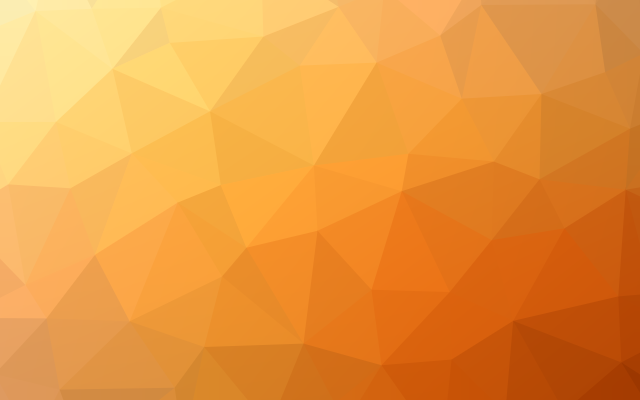
Give the GLSL for this background, as a WebGL 2 fragment shader.

```glsl
#version 300 es
precision highp float;
// Low-poly field of triangular facets, pale yellow at upper left to burnt orange at lower right.
uniform vec2 u_resolution;
out vec4 fragColor;

const float CELL = 0.185;               // lattice spacing, in canvas heights
const float TILT = 0.35;                // lattice rotation, in radians
const float JITTER = 0.64;              // vertex displacement, in cells
const float FLATNESS = 0.8;             // 1 = each facet has one flat colour
const vec2 ANCHOR = vec2(0.61, 0.527);  // lattice origin, in canvas heights

// Sine-free hash, two values in 0..1
vec2 hash2(vec2 p) {
    vec3 h = fract(p.xyx * vec3(0.1031, 0.1030, 0.0973));
    h += dot(h, h.yzx + 33.33);
    return fract((h.xx + h.yz) * h.zy);
}

mat2 rotation(float angle) {
    float c = cos(angle), s = sin(angle);
    return mat2(c, s, -s, c);
}

// Four evenly spaced colours, t in 0..1
vec3 ramp(vec3 a, vec3 b, vec3 c, vec3 d, float t) {
    float s = clamp(t, 0.0, 1.0) * 3.0;
    vec3 col = mix(a, b, min(s, 1.0));
    col = mix(col, c, clamp(s - 1.0, 0.0, 1.0));
    return mix(col, d, clamp(s - 2.0, 0.0, 1.0));
}

// Smooth colour field over the canvas, p in 0..1
vec3 warmField(vec2 p) {
    vec3 bottom = ramp(vec3(0.85, 0.59, 0.37), vec3(0.83, 0.52, 0.16),
                       vec3(0.80, 0.34, 0.03), vec3(0.62, 0.22, 0.00), p.x);
    vec3 lower = ramp(vec3(1.00, 0.70, 0.41), vec3(0.98, 0.62, 0.20),
                      vec3(0.92, 0.44, 0.08), vec3(0.76, 0.31, 0.03), p.x);
    vec3 upper = ramp(vec3(1.00, 0.86, 0.52), vec3(1.00, 0.75, 0.30),
                      vec3(0.96, 0.61, 0.20), vec3(0.79, 0.47, 0.15), p.x);
    vec3 top = ramp(vec3(1.00, 0.95, 0.72), vec3(1.00, 0.84, 0.48),
                    vec3(0.98, 0.68, 0.38), vec3(0.79, 0.54, 0.29), p.x);
    return ramp(bottom, lower, upper, top, p.y);
}

vec2 latticeVertex(vec2 id) {
    return id + JITTER * (hash2(id + 41.0) - 0.5);
}

float cross2(vec2 a, vec2 b) {
    return a.x * b.y - a.y * b.x;
}

// Signed distance to the line a-b, positive on its left
float leftOf(vec2 p, vec2 a, vec2 b) {
    return cross2(normalize(b - a), p - a);
}

// Antialiased coverage of a counterclockwise triangle
float coverage(vec2 p, vec2 a, vec2 b, vec2 c, float pixel) {
    float d = min(leftOf(p, a, b), min(leftOf(p, b, c), leftOf(p, c, a)));
    return clamp(d / pixel + 0.5, 0.0, 1.0);
}

// Facet colour in rgb, premultiplied by its coverage in alpha
vec4 facet(vec2 p, vec2 a, vec2 b, vec2 c, vec2 seed, float pixel, float aspect) {
    float cover = coverage(p, a, b, c, pixel);
    vec2 shadePoint = mix(p, (a + b + c) / 3.0, FLATNESS);
    vec2 place = ANCHOR + rotation(TILT) * shadePoint * CELL;
    float tone = 1.0 + 0.07 * (hash2(seed).x - 0.5);
    vec3 col = warmField(place / vec2(aspect, 1.0)) * tone;
    return vec4(col, 1.0) * cover;
}

void main() {
    float aspect = u_resolution.x / u_resolution.y;
    vec2 uv = gl_FragCoord.xy / u_resolution.y;
    vec2 p = rotation(-TILT) * (uv - ANCHOR) / CELL;
    float pixel = 1.0 / (u_resolution.y * CELL);
    vec2 home = floor(p);
    vec4 sum = vec4(0.0);

    // Split each nearby quad along its shorter diagonal
    for (int j = -1; j <= 1; j++) {
        for (int i = -1; i <= 1; i++) {
            vec2 id = home + vec2(i, j);
            vec2 a = latticeVertex(id);
            vec2 b = latticeVertex(id + vec2(1.0, 0.0));
            vec2 c = latticeVertex(id + vec2(1.0, 1.0));
            vec2 d = latticeVertex(id + vec2(0.0, 1.0));
            vec2 seed = id + 73.0;
            if (distance(a, c) < distance(b, d)) {
                sum += facet(p, a, b, c, seed, pixel, aspect);
                sum += facet(p, a, c, d, seed + 57.0, pixel, aspect);
            } else {
                sum += facet(p, a, b, d, seed, pixel, aspect);
                sum += facet(p, b, c, d, seed + 57.0, pixel, aspect);
            }
        }
    }
    vec3 col = sum.a > 0.001 ? sum.rgb / sum.a : warmField(gl_FragCoord.xy / u_resolution);
    fragColor = vec4(min(col, 1.0), 1.0);
}
```
